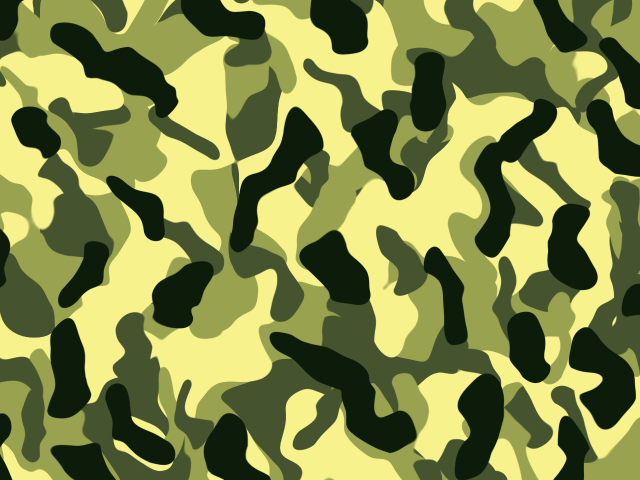
Write a WebGL 1 fragment shader that draws this pattern.

```glsl
precision highp float;
// Woodland camouflage in four flat colours. Thresholded gradient noise makes
// the branching olive, green and yellow ground; bent, lobed worms scattered on
// a jittered grid and leaning down to the right make the accents and the black.

uniform vec2 u_resolution;

vec2 hash2(vec2 p) {
  vec3 q = fract(p.xyx * vec3(0.1031, 0.1030, 0.0973));
  q += dot(q, q.yzx + 33.33);
  return fract((q.xx + q.yz) * q.zy);
}

// Dot product of a random unit gradient with the offset from its corner
float corner(vec2 id, vec2 offset) {
  float angle = 6.2832 * hash2(id).x;
  return dot(vec2(cos(angle), sin(angle)), offset);
}

float gradientNoise(vec2 p) {
  vec2 i = floor(p), f = p - i, e = vec2(1.0, 0.0);
  vec2 u = f * f * f * (f * (f * 6.0 - 15.0) + 10.0);
  return mix(mix(corner(i, f), corner(i + e, f - e), u.x),
             mix(corner(i + e.yx, f - e.yx), corner(i + 1.0, f - 1.0), u.x), u.y);
}

// Broad patches with some smaller lobes along their outline
float patches(vec2 p) {
  return gradientNoise(p) + 0.3 * gradientNoise(p * 2.1 + 7.4);
}

float smoothMin(float a, float b, float k) {
  float h = max(k - abs(a - b), 0.0) / k;
  return min(a, b) - 0.25 * h * h * k;
}

// Capsule from a to b whose radius changes along its length
float taper(vec2 p, vec2 a, vec2 b, float ra, float rb) {
  vec2 ab = b - a;
  float t = clamp(dot(p - a, ab) / dot(ab, ab), 0.0, 1.0);
  return length(p - a - ab * t) - mix(ra, rb, t);
}

// Distance to one bent worm per grid cell, thick at the ends, thin at the waist
float worms(vec2 p) {
  vec2 cell = floor(p);
  float d = 9.0;
  for (int j = -1; j <= 1; j++) {
    for (int i = -1; i <= 1; i++) {
      vec2 id = cell + vec2(float(i), float(j));
      vec2 shape = hash2(id + 17.0), ends = hash2(id + 41.0), bend = hash2(id + 83.0);
      vec2 q = p - id - 0.5 - 0.5 * (hash2(id) - 0.5);
      float angle = -0.9 + 1.5 * (shape.x - 0.5);
      vec2 axis = mix(0.17, 0.33, shape.y) * vec2(cos(angle), sin(angle));
      vec2 waist = vec2(-axis.y, axis.x) * 1.3 * (bend.x - 0.5);
      vec2 radius = mix(vec2(0.11), vec2(0.20), ends);
      float thin = mix(0.08, 0.14, bend.y);
      float worm = smoothMin(taper(q, -axis, waist, radius.x, thin),
                             taper(q, waist, axis, thin, radius.y), 0.1);
      d = smoothMin(d, worm, 0.08);
    }
  }
  return d;
}

vec3 camouflage(vec2 p, float soft) {
  vec3 yellow = vec3(0.97, 0.95, 0.55);
  vec3 olive = vec3(0.60, 0.64, 0.31);
  vec3 green = vec3(0.27, 0.33, 0.18);
  vec3 black = vec3(0.05, 0.11, 0.04);

  // Wobble the outlines, and turn the grid away from the canvas edges
  p += 0.05 * vec2(gradientNoise(p * 9.0 + 3.7), gradientNoise(p * 9.0 + 51.2));
  vec2 turned = mat2(0.92, 0.39, -0.39, 0.92) * p;

  // Ground
  vec3 color = mix(green, olive, smoothstep(-soft, soft, patches(turned * 4.6 + 20.3) + 0.07));
  color = mix(color, yellow, smoothstep(-soft, soft, patches(turned * 5.4 + 63.8) + 0.014));

  // Slimmer accents, then the black worms on top
  color = mix(olive, color, smoothstep(-soft, soft, worms(turned * 4.0 + 112.6) + 0.05));
  color = mix(green, color, smoothstep(-soft, soft, worms(turned * 4.3 + 157.1) + 0.05));
  return mix(black, color, smoothstep(-soft, soft, worms(turned * 4.6 + 205.4)));
}

void main() {
  // Four samples per pixel keep every edge equally crisp
  vec3 sum = vec3(0.0);
  for (int j = 0; j < 2; j++) {
    for (int i = 0; i < 2; i++) {
      vec2 shift = 0.5 * vec2(float(i), float(j)) - 0.25;
      sum += camouflage((gl_FragCoord.xy + shift) / u_resolution.y, 2.5 / u_resolution.y);
    }
  }
  gl_FragColor = vec4(sum * 0.25, 1.0);
}
```
